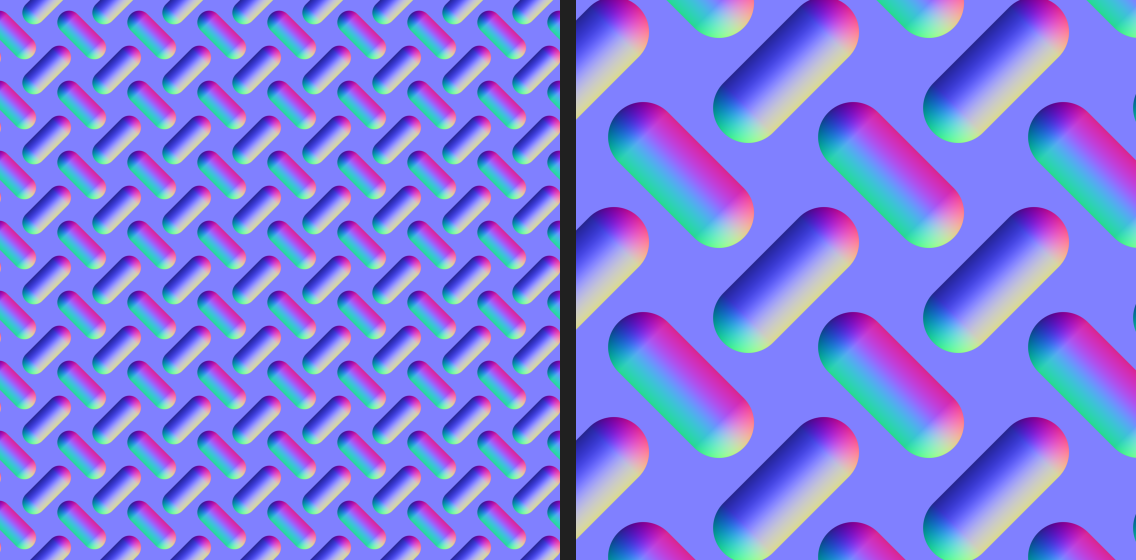
Left, the full canvas; right, a detail of the centre.
Write a WebGL 1 fragment shader that draws this texture map.

```glsl
precision highp float;

uniform vec2 u_resolution;

// Offset from the nearest point of a diagonal segment, repeated once per cell
vec2 studOffset(vec2 p, vec2 center, vec2 axis) {
    vec2 q = fract(p - center + 0.5) - 0.5;
    return q - axis * clamp(dot(q, axis), -0.255, 0.255);
}

// Rounded dome normal; offset is relative to the stud radius
vec3 domeNormal(vec2 offset) {
    float height = sqrt(max(1.0 - dot(offset, offset), 0.004));
    return normalize(vec3(1.8 * offset, height));
}

// Lays one stud over the normal below it, with a smooth rim
vec3 addStud(vec3 normal, vec2 offset, float pixel) {
    float radius = 0.167;
    float coverage = 1.0 - smoothstep(-0.7 * pixel, 0.7 * pixel, length(offset) - radius);
    return mix(normal, domeNormal(offset / radius), coverage);
}

void main() {
    float repeats = 8.0;
    vec2 p = repeats * gl_FragCoord.xy / u_resolution;
    float pixel = repeats / min(u_resolution.x, u_resolution.y);

    // Two interleaved sets of studs on opposite diagonals
    vec2 falling = studOffset(p, vec2(0.167, 0.5), vec2(0.70711, -0.70711));
    vec2 rising = studOffset(p, vec2(0.667, 0.0), vec2(0.70711, 0.70711));

    vec3 normal = vec3(0.0, 0.0, 1.0);
    normal = addStud(normal, falling, pixel);
    normal = addStud(normal, rising, pixel);

    // Tangent-space encoding with green pointing down
    gl_FragColor = vec4(0.5 + 0.5 * normal * vec3(1.0, -1.0, 1.0), 1.0);
}
```
